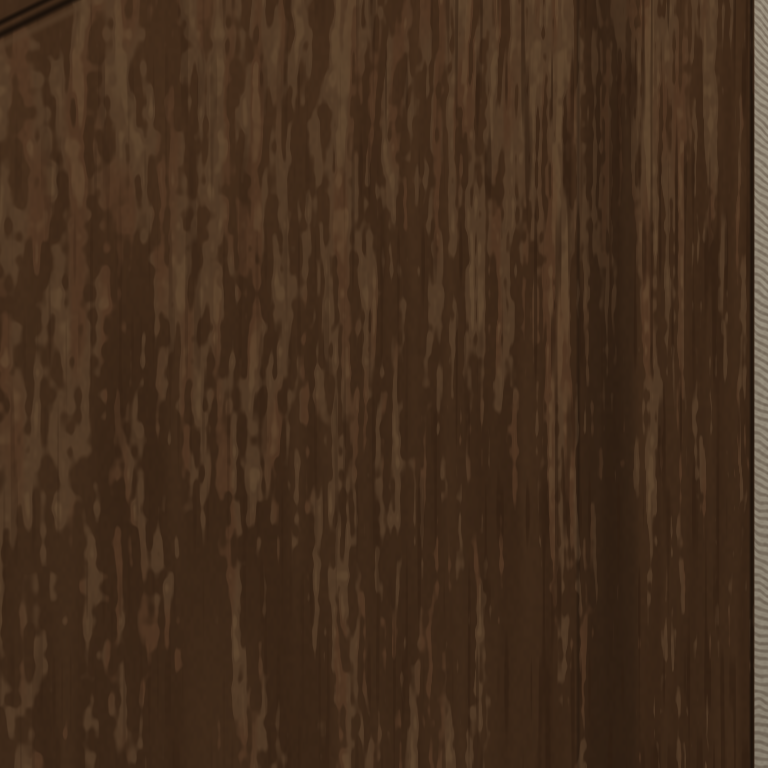
Write a three.js fragment shader that draws this texture.

```glsl
// Dark brown wood with broken upright grain, coarse at the left and fine at the right.
// Stretched value noise is cut into flecks over broad tonal bands; a shaded hollow,
// a slanted moulding in the upper left corner and a ribbed cloth edge complete it.
#define WOOD_DARK vec3(0.180, 0.112, 0.064)
#define WOOD_BASE vec3(0.234, 0.156, 0.095)
#define WOOD_LIGHT vec3(0.335, 0.245, 0.165)
#define WOOD_RED vec3(0.325, 0.218, 0.142)
#define WOOD_GLINT vec3(0.415, 0.320, 0.215)
#define CLOTH_SHADE vec3(0.455, 0.405, 0.345)
#define CLOTH_LIGHT vec3(0.605, 0.565, 0.495)
#define GRAIN_COARSE 46.0
#define GRAIN_REFINE 42.0
#define CLOTH_EDGE 0.982
#define RIB_COUNT 92.0

varying vec2 vUv;

float hash(vec2 p) {
  vec3 q = fract(vec3(p.xyx) * 0.1031);
  q += dot(q, q.yzx + 33.33);
  return fract((q.x + q.y) * q.z);
}

float noise(vec2 p) {
  vec2 cell = floor(p);
  vec2 f = fract(p);
  f = f * f * (3.0 - 2.0 * f);
  float low = mix(hash(cell), hash(cell + vec2(1.0, 0.0)), f.x);
  float high = mix(hash(cell + vec2(0.0, 1.0)), hash(cell + vec2(1.0)), f.x);
  return mix(low, high, f.y);
}

// Soft bump of a given half width around a centre
float ridge(float x, float centre, float halfWidth) {
  return 1.0 - smoothstep(0.0, halfWidth, abs(x - centre));
}

// Shaded hollow running from top to bottom near the right side
float hollow(vec2 uv) {
  float wobble = 0.012 * (noise(vec2(3.7, uv.y * 4.0)) - 0.5);
  float x = uv.x + wobble;
  return smoothstep(0.748, 0.785, x) * (1.0 - smoothstep(0.822, 0.840, x));
}

vec3 wood(vec2 uv) {
  // Grain coordinate: gentle sway, with columns narrowing to the right
  float sway = 0.007 * (noise(vec2(uv.x * 6.0, uv.y * 5.0)) - 0.5)
             + 0.003 * (noise(vec2(uv.x * 30.0, uv.y * 22.0)) - 0.5);
  float x = uv.x + sway;
  float grain = GRAIN_COARSE * x + GRAIN_REFINE * x * x;
  float fine = smoothstep(0.35, 0.75, uv.x);
  float shade = hollow(uv);

  // Broad bands set how much of the surface the flecks cover
  float band = noise(vec2(x * 13.0 + 2.0, uv.y * 1.3)) - 0.5;
  float rim = ridge(x, 0.847, 0.013);
  float level = mix(0.635, 0.475, smoothstep(0.0, 1.0, uv.y));
  level += 0.13 * shade - 0.24 * band - 0.09 * rim;

  // Flecks from long, medium and short stretched grains
  float longGrain = noise(vec2(grain, uv.y * 5.0));
  float midGrain = noise(vec2(grain * 2.1 + 17.0, uv.y * mix(21.0, 13.0, fine)));
  float shortGrain = noise(vec2(grain * 1.7 + 41.0, uv.y * 68.0));
  float value = 0.38 * longGrain + 0.40 * midGrain + 0.22 * shortGrain;
  float fleck = smoothstep(-0.035, 0.085, value - level);
  float glint = smoothstep(0.15, 0.30, value - level);

  // Ground tone, warmed and lifted toward the top
  float tone = noise(vec2(grain * 0.7 + 9.0, uv.y * 2.5));
  vec3 color = mix(WOOD_DARK, WOOD_BASE, 0.62 + 0.55 * tone);
  color *= 1.0 + 0.10 * smoothstep(0.3, 1.0, uv.y);
  color *= 1.0 - 0.16 * shade;

  float redness = smoothstep(0.45, 0.8, noise(vec2(grain * 0.8 + 63.0, uv.y * 7.0)));
  vec3 fleckColor = mix(WOOD_LIGHT, WOOD_RED, redness);
  color = mix(color, fleckColor, fleck * (0.76 - 0.30 * shade));
  color = mix(color, WOOD_GLINT, glint * 0.40 * (1.0 - shade));

  // Thin dark pores, denser in the fine grain
  float pore = noise(vec2(uv.x * 185.0, uv.y * 9.0 + 5.0));
  pore = smoothstep(0.66, 0.90, pore);
  color = mix(color, WOOD_DARK, pore * mix(0.25, 0.62, fine));
  color *= 1.0 - 0.22 * ridge(uv.x, 0.753, 0.004);
  return color * (0.97 + 0.06 * noise(uv * vec2(240.0, 120.0)));
}

// Slanted moulding: pale lip below two dark grooves
vec3 moulding(vec3 color, vec2 uv) {
  float d = (uv.y - 0.938 - 0.49 * uv.x) / 1.114;
  float lip = ridge(d, 0.002, 0.009);
  float groove = ridge(d, 0.015, 0.008) + ridge(d, 0.029, 0.006);
  color = mix(color, WOOD_LIGHT, 0.55 * lip);
  color = mix(color, WOOD_BASE, 0.75 * smoothstep(0.008, 0.018, d));
  return mix(color, WOOD_DARK * 0.45, 0.85 * min(groove, 1.0));
}

// Cloth ribs slant steeply at the top and flatten toward the bottom
vec3 cloth(vec2 uv) {
  float slant = mix(0.15, 0.95, uv.y);
  float phase = (uv.y + slant * (uv.x - CLOTH_EDGE)) * RIB_COUNT;
  phase += 0.5 * noise(uv * vec2(90.0, 35.0));
  float rib = smoothstep(0.1, 0.75, abs(fract(phase) * 2.0 - 1.0));
  float weave = noise(uv * vec2(260.0, 300.0));
  vec3 color = mix(CLOTH_SHADE, CLOTH_LIGHT, 0.75 * rib + 0.3 * weave);
  return color * mix(0.90, 1.03, uv.y);
}

void main() {
  vec3 color = moulding(wood(vUv), vUv);
  color *= 1.0 - 0.5 * ridge(vUv.x, CLOTH_EDGE - 0.003, 0.005);
  float clothMask = smoothstep(CLOTH_EDGE - 0.001, CLOTH_EDGE + 0.0015, vUv.x);
  gl_FragColor = vec4(mix(color, cloth(vUv), clothMask), 1.0);
}
```
